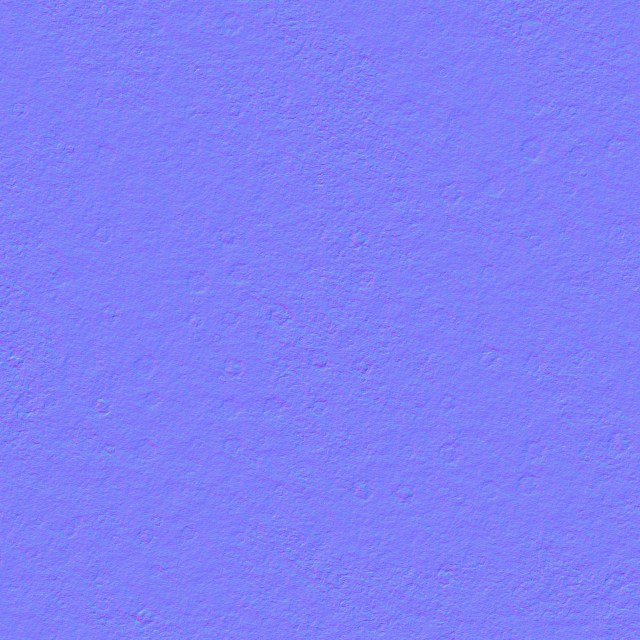
Reproduce this texture map procedurally as a Shadertoy shader.

```glsl
#define GRAIN_SCALE 28.0    // cells across the canvas, coarsest octave
#define GRAIN_SLOPE 0.043   // steepness of the finest octave
#define CLUMP_SCALE 150.0   // cells across the canvas for rough clumps
#define CLUMP_SLOPE 0.031
#define PATCH_SCALE 4.5     // size of the rough regions
#define PIT_SCALE 15.0      // cells across the canvas for round pits
#define PIT_SLOPE 0.026
#define STRETCH 0.88        // horizontal elongation of the grain
#define TILT 0.2            // downhill lean of the grain
#define SAMPLE_STEP 0.001   // spacing of the slope samples

float hash(vec2 p) {
    return fract(sin(dot(p, vec2(127.1, 311.7))) * 43758.5453);
}

// Dot product of a random unit direction with the offset from its corner
float cornerRamp(vec2 cell, vec2 offset) {
    float angle = 6.28318 * hash(cell);
    return dot(vec2(cos(angle), sin(angle)), offset);
}

float gradientNoise(vec2 p) {
    vec2 i = floor(p), f = fract(p);
    vec2 u = f * f * f * (f * (f * 6.0 - 15.0) + 10.0);
    vec2 e = vec2(1.0, 0.0);
    return mix(mix(cornerRamp(i, f), cornerRamp(i + e, f - e), u.x),
               mix(cornerRamp(i + e.yx, f - e.yx), cornerRamp(i + 1.0, f - 1.0), u.x), u.y);
}

// Octaves whose slope, rather than height, grows towards the fine end
float grain(vec2 p, float rough) {
    mat2 turn = mat2(0.8, 0.6, -0.6, 0.8);
    float sum = 0.0, frequency = GRAIN_SCALE, slope = 0.22;
    for (int i = 0; i < 5; i++) {
        sum += slope / frequency * gradientNoise(p * frequency + 17.3 * float(i));
        p = turn * p;
        frequency *= 1.95;
        slope *= 1.46;
    }
    return sum * GRAIN_SLOPE * (0.85 + 0.35 * rough);
}

// Flat-topped crumbs with steep edges, turned off the grain's lattice
float clumps(vec2 p, float rough) {
    vec2 q = mat2(0.87, 0.5, -0.5, 0.87) * p * CLUMP_SCALE;
    float n = gradientNoise(q + 5.7) + 0.4 * gradientNoise(q * 0.45 + 1.9);
    return smoothstep(0.0, 0.36, n) * rough * CLUMP_SLOPE / CLUMP_SCALE;
}

// Sparse rings, some filled to a low dome, one per cell at most
float pits(vec2 p, float scale, float share) {
    vec2 cell = floor(p * scale);
    if (hash(cell + 3.1) > share) return 0.0;
    vec2 jitter = vec2(hash(cell + 11.9), hash(cell + 27.4)) - 0.5;
    float radius = mix(0.09, 0.2, hash(cell + 41.6));
    vec2 offset = fract(p * scale) - 0.5 - 0.3 * jitter;
    float d = length(offset) / radius;
    d += 0.5 * gradientNoise(offset / radius * 1.7 + 9.0 * cell);
    float ring = exp(-8.0 * (d - 1.0) * (d - 1.0));
    float dome = 1.0 - smoothstep(0.3, 1.2, d);
    float fill = 2.0 * hash(cell + 63.2) - 0.7;
    return (ring + fill * dome) * radius * PIT_SLOPE / scale;
}

float height(vec2 p, float rough) {
    vec2 q = vec2(STRETCH * p.x, p.y + TILT * p.x);
    return grain(q, rough) + clumps(q, rough)
         + pits(p, PIT_SCALE, 0.4)
         + pits(p + 0.37, PIT_SCALE * 2.1, 0.2);
}

// Rough regions, broken up at their borders
float roughness(vec2 p) {
    vec2 q = vec2(0.8 * p.x, p.y + 0.6 * p.x) * PATCH_SCALE;
    float n = gradientNoise(q + 2.6) + 0.6 * gradientNoise(q * 3.3 + 8.2)
            + 0.6 * gradientNoise(q * 8.0);
    return 0.22 + 0.78 * smoothstep(-0.35, 0.65, n);
}

void mainImage(out vec4 fragColor, in vec2 fragCoord) {
    vec2 uv = fragCoord / iResolution.y;
    float rough = roughness(uv);

    // Surface slope from central differences
    vec2 e = vec2(0.5 * SAMPLE_STEP, 0.0);
    vec2 slope = vec2(height(uv + e, rough) - height(uv - e, rough),
                      height(uv + e.yx, rough) - height(uv - e.yx, rough)) / SAMPLE_STEP;

    // Encode as a normal with y pointing down; blue fades on steep parts
    vec2 tangent = vec2(0.5 - slope.x, 0.5 + slope.y);
    vec2 lean = tangent - vec2(0.5, 0.48);
    float blue = 0.982 - 1.2 * lean.x * lean.x - 3.0 * lean.y * lean.y;
    fragColor = vec4(clamp(vec3(tangent, max(blue, 0.75)), 0.0, 1.0), 1.0);
}
```
